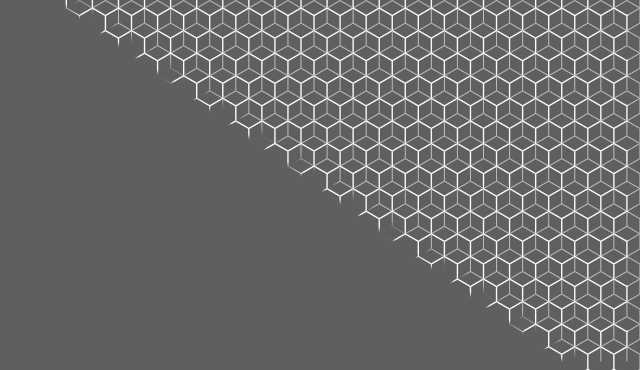
Reproduce this background procedurally as a Shadertoy shader.

```glsl
const vec3 BACKDROP = vec3(0.373);
const vec3 INK = vec3(0.98, 0.985, 1.0);

// Lengths are fractions of the canvas width; y runs down from the top edge.
const float PITCH = 0.04074;
const vec2 LATTICE_ORIGIN = vec2(0.1240, 0.0008);
const float THICK = 0.00215;
const float THIN = 0.00095;

// Offset from the nearest hexagon centre, for hexagons of unit width
vec2 hexLocal(vec2 q) {
    vec2 period = vec2(1.0, sqrt(3.0));
    vec2 a = mod(q + 0.5 * period, period) - 0.5 * period;
    vec2 b = mod(q, period) - 0.5 * period;
    return dot(a, a) < dot(b, b) ? a : b;
}

float hexEdgeDistance(vec2 g) {
    vec2 a = abs(g);
    return 0.5 - max(a.x, dot(a, vec2(0.5, 0.8660254)));
}

// Distance to a segment from the cell centre to a tip
float spokeDistance(vec2 g, vec2 tip) {
    return length(g - tip * clamp(dot(g, tip) / dot(tip, tip), 0.0, 1.0));
}

// Three inner cube edges: one upward and a mirrored pair downward
float cubeDistance(vec2 g) {
    float upright = spokeDistance(g, vec2(0.0, -0.57735));
    float slanted = spokeDistance(vec2(abs(g.x), g.y), vec2(0.5, 0.288675));
    return min(upright, slanted);
}

// Antialiased stroke that stays faithful below one pixel of width
float stroke(float dist, float width, float pixel) {
    float halfWidth = 0.5 * max(width, pixel);
    return min(width / pixel, 1.0) * clamp(0.5 + (halfWidth - dist) / pixel, 0.0, 1.0);
}

void mainImage(out vec4 fragColor, in vec2 fragCoord) {
    float pixel = 1.0 / iResolution.x;
    vec2 p = vec2(fragCoord.x, iResolution.y - fragCoord.y) * pixel;
    vec2 g = hexLocal((p - LATTICE_ORIGIN) / PITCH);

    // Diagonal border: strokes taper away as depth falls to zero
    float depth = 0.711 * p.x - 0.0566 - p.y;
    float outerTaper = smoothstep(0.0, 0.012, depth);
    float innerTaper = smoothstep(0.018, 0.040, depth);

    // Lighter right margin, and no inner edges along the bottom
    float outerWidth = mix(THICK, THIN, smoothstep(0.980, 0.983, p.x));
    innerTaper *= 1.0 - smoothstep(0.563, 0.566, p.y);

    float outer = stroke(hexEdgeDistance(g) * PITCH, outerWidth * outerTaper, pixel);
    float inner = stroke(cubeDistance(g) * PITCH, THIN * innerTaper, pixel);
    fragColor = vec4(mix(BACKDROP, INK, max(outer, inner)), 1.0);
}
```
